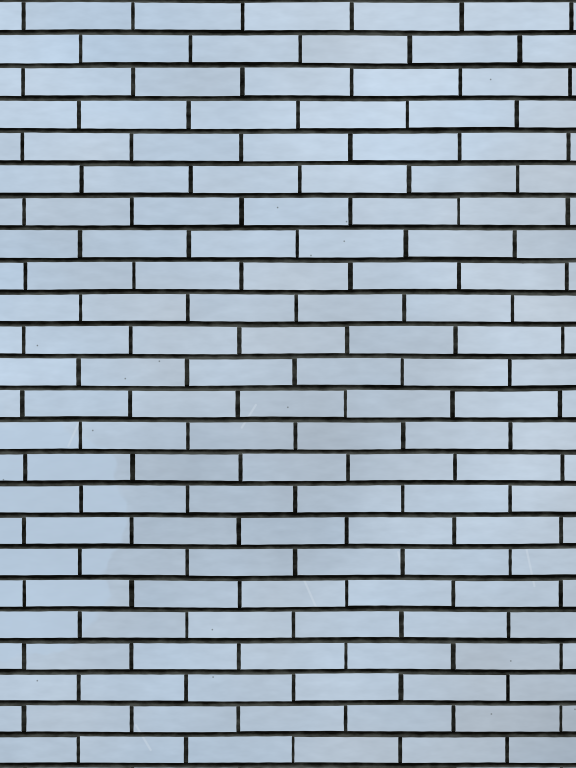
Give the GLSL for this texture, as a WebGL 2 fragment shader.

```glsl
#version 300 es
precision highp float;
uniform vec2 u_resolution;
out vec4 fragColor;

// Layout, in canvas heights
const float ROWS = 23.42;          // courses per canvas height at the top
const float ROW_GROWTH = 0.67;     // extra courses gained toward the bottom
const float PITCH_TOP = 0.1428;    // brick length plus joint
const float PITCH_LOW = 0.1398;
const float FIRST_JOINT = 0.0313;
const float BOND_SHIFT = 0.52;     // offset of odd courses, in bricks
const float BED_JOINT = 0.0067;
const float HEAD_JOINT = 0.0050;
const float ROW_JITTER = 0.0020;
const float BRICK_JITTER = 0.0016;
const float BED_BOW = 0.035;       // waviness of the courses, in rows
const float EDGE_WEAR = 0.0004;
const float EDGE_SOFTNESS = 0.65;  // in pixels
// Wear
const int SCRATCHES = 6;
const float SPECK_CELLS = 46.0;
const float SPECK_CHANCE = 0.012;
const float TONE_DRIFT = 0.17;     // broad light and dark areas
const vec2 RINSE_CENTRE = vec2(0.0, 0.69);
const vec2 RINSE_SIZE = vec2(0.17, 0.15);
// Colours
const vec3 GLAZE_GREY = vec3(0.720, 0.765, 0.810);
const vec3 GLAZE_BLUE = vec3(0.715, 0.795, 0.875);
const vec3 CHALK = vec3(0.82, 0.86, 0.90);
const vec3 MORTAR = vec3(0.25, 0.26, 0.245);
const vec3 SHADOW = vec3(0.045, 0.045, 0.035);

float hash(vec2 p) {
  vec3 q = fract(vec3(p.xyx) * 0.1031);
  q += dot(q, q.yzx + 33.33);
  return fract((q.x + q.y) * q.z);
}

float jitter(vec2 p) { return hash(p) * 2.0 - 1.0; }

vec2 gradient(vec2 cell) {
  float a = 6.2832 * hash(cell + 71.0);
  return vec2(cos(a), sin(a));
}

// Gradient noise, roughly -0.7 to 0.7
float noise(vec2 p) {
  vec2 i = floor(p), f = fract(p), e = vec2(0.0, 1.0);
  vec2 u = f * f * f * (f * (f * 6.0 - 15.0) + 10.0);
  float low = mix(dot(gradient(i), f), dot(gradient(i + e.yx), f - e.yx), u.x);
  float high = mix(dot(gradient(i + e), f - e), dot(gradient(i + e.yy), f - e.yy), u.x);
  return mix(low, high, u.y);
}

float fbm(vec2 p) {
  float sum = 0.0;
  for (float gain = 0.6; gain > 0.05; gain *= 0.5) {
    sum += gain * noise(p);
    p = p * 2.03 + 17.0;
  }
  return sum;
}

float segment(vec2 p, vec2 a, vec2 b) {
  vec2 ab = b - a;
  return length(p - a - ab * clamp(dot(p - a, ab) / dot(ab, ab), 0.0, 1.0));
}

void main() {
  float px = 1.0 / u_resolution.y;
  vec2 p = gl_FragCoord.xy * px;
  p.y = 1.0 - p.y;                 // measured down from the top

  // Running bond, slightly compressed toward the bottom
  float course = p.y * (ROWS + ROW_GROWTH * p.y) + BED_BOW * noise(p * vec2(5.0, 9.0));
  float row = floor(course);
  float rowHeight = 1.0 / (ROWS + 2.0 * ROW_GROWTH * p.y);
  float pitch = mix(PITCH_TOP, PITCH_LOW, smoothstep(0.0, 0.65, (row + 0.5) / ROWS));
  float start = FIRST_JOINT + mod(row, 2.0) * BOND_SHIFT * pitch
              + ROW_JITTER * jitter(vec2(row, 5.0));
  float along = (p.x - start) / pitch;
  vec2 id = vec2(floor(along) + 10.0, row + 3.0);
  vec2 cell = fract(vec2(along, course));

  // Brick outline with uneven size and edges
  vec2 local = (cell - 0.5) * vec2(pitch, rowHeight);
  local += 0.5 * BRICK_JITTER * vec2(jitter(id), 0.6 * jitter(id + 40.0));
  vec2 halfSize = 0.5 * vec2(pitch - HEAD_JOINT, rowHeight - BED_JOINT);
  halfSize += 0.3 * BRICK_JITTER * vec2(jitter(id + 80.0), jitter(id + 120.0));
  vec2 edge = abs(local) - halfSize;
  float d = max(edge.x, edge.y) + EDGE_WEAR * noise(p * vec2(70.0, 130.0));
  float soft = EDGE_SOFTNESS * px;

  // Glaze: broad washes, tone per brick, fine streaks
  float blue = 0.5 + 0.6 * fbm(p * 3.5) + 0.5 * (0.36 - p.x) + 0.1 * jitter(id + 160.0);
  vec3 glaze = mix(GLAZE_GREY, GLAZE_BLUE, clamp(blue, 0.0, 1.0));
  float drift = fbm(p * 2.6 + 31.0) + 0.4 * (0.45 - p.y);
  glaze *= 1.0 + TONE_DRIFT * drift + 0.015 * jitter(id + 200.0);
  glaze *= 1.0 + 0.05 * fbm(p * vec2(34.0, 95.0));

  // Rinsed bluer area with a ragged rim
  float rinse = length((p - RINSE_CENTRE) / RINSE_SIZE) + 0.6 * fbm(p * 9.0 + 4.0);
  glaze = mix(glaze, GLAZE_BLUE, 0.6 * (1.0 - smoothstep(0.96, 1.02, rinse)));

  // Pale scratches and small dark specks
  for (int i = 0; i < SCRATCHES; i++) {
    vec2 seed = vec2(float(i), 300.0);
    vec2 a = vec2(0.75 * hash(seed), 0.5 + 0.45 * hash(seed + 9.0));
    vec2 b = a + vec2(0.02 * jitter(seed + 18.0), 0.02 + 0.03 * hash(seed + 27.0));
    float line = 1.0 - smoothstep(0.0004, 0.0004 + 1.5 * px, segment(p, a, b));
    glaze = mix(glaze, CHALK, 0.4 * line);
  }
  vec2 speckId = floor(p * SPECK_CELLS);
  vec2 speckAt = 0.2 + 0.6 * vec2(hash(speckId + 400.0), hash(speckId + 450.0));
  float speck = length(fract(p * SPECK_CELLS) - speckAt) / SPECK_CELLS - 0.0007;
  float speckMask = step(hash(speckId + 500.0), SPECK_CHANCE);
  glaze = mix(glaze, MORTAR, 0.6 * speckMask * (1.0 - smoothstep(-px, px, speck)));

  // Recessed mortar, shaded beneath the brick above
  float depth = (cell.y - step(0.5, cell.y)) * rowHeight / (0.5 * BED_JOINT);
  float lit = mix(smoothstep(-0.6, 0.7, depth), 0.4, smoothstep(1.0, 1.4, abs(depth)));
  lit += 0.9 * fbm(p * vec2(50.0, 90.0)) + 0.7 * fbm(p * 5.0 + 50.0);
  vec3 joint = mix(SHADOW, MORTAR, clamp(lit, 0.0, 1.15));

  fragColor = vec4(mix(glaze, joint, smoothstep(-soft, soft, d)), 1.0);
}
```
